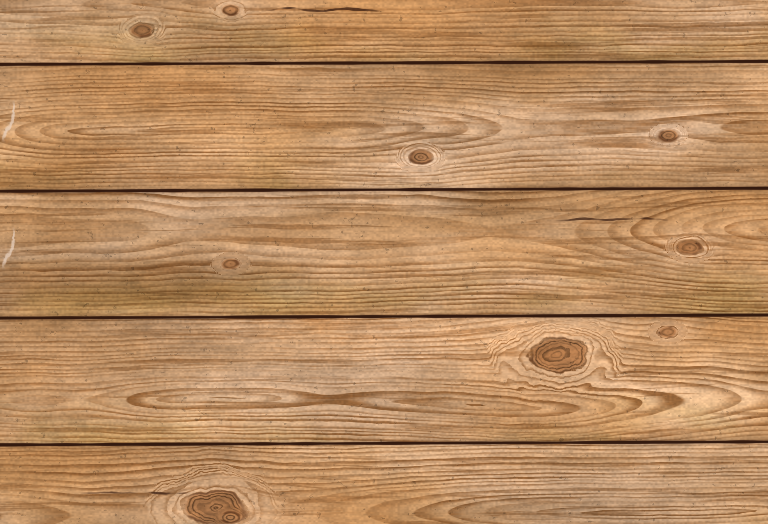
Write a Shadertoy shader that draws this texture.

```glsl
#define PITCH 0.242
#define FIRST_GAP 0.151
#define TILT 0.004
#define GAP_HALF 0.0022
#define RING_WIDTH 0.0082
#define LIGHT vec3(0.87, 0.675, 0.48)
#define MID vec3(0.75, 0.55, 0.355)
#define GREY vec3(0.77, 0.61, 0.46)
#define PALE vec3(0.92, 0.77, 0.64)
#define DARK vec3(0.52, 0.33, 0.17)
#define GAP_COLOR vec3(0.20, 0.10, 0.06)

float hash(vec2 p) {
    vec3 q = fract(p.xyx * vec3(0.1031, 0.1030, 0.0973));
    q += dot(q, q.yzx + 33.33);
    return fract((q.x + q.y) * q.z);
}

float noise(vec2 p) {
    vec2 i = floor(p), f = fract(p);
    f = f * f * (3.0 - 2.0 * f);
    return mix(mix(hash(i), hash(i + vec2(1, 0)), f.x),
               mix(hash(i + vec2(0, 1)), hash(i + vec2(1, 1)), f.x), f.y);
}

float fbm(vec2 p) {
    float sum = 0.0, amp = 0.5;
    for (int i = 0; i < 4; i++) {
        sum += amp * noise(p);
        p = p * 2.03 + 17.0;
        amp *= 0.5;
    }
    return sum / 0.9375;
}

// Centre (xy) and radius (z) of a knot, relative to the lower edge of its board
vec3 knotOf(float board, int n, float width) {
    if (n == 0)
        return vec3(width * (0.54 + 0.37 * sin(1.3 * board - 0.78)),
                    PITCH * (0.45 + 0.24 * sin(1.3 * board + 0.2)),
                    0.018 + 0.030 * step(board, 1.5));
    return vec3(width * (0.30 + 0.57 * mod(board, 2.0)),
                PITCH * (0.42 + 0.45 * step(abs(board - 1.0), 0.5)), 0.014);
}

void mainImage(out vec4 fragColor, in vec2 fragCoord) {
    vec2 p = fragCoord / iResolution.y;
    float width = iResolution.x / iResolution.y;
    float px = 1.0 / iResolution.y;

    // Board index and position within the board
    float h = p.y - FIRST_GAP - TILT * p.x + PITCH;
    float board = floor(h / PITCH);
    vec2 b = vec2(p.x, h - board * PITCH);
    float v = b.y / PITCH;
    vec2 seed = vec2(board * 19.7, board * 7.3);

    // Knots push the grain aside and carry their own rings
    float grainY = b.y, nearKnot = 0.0, core = 0.0, rim = 0.0, halo = 0.0, knotR = 0.0;
    for (int n = 0; n < 2; n++) {
        vec3 knot = knotOf(board, n, width);
        float R = knot.z;
        vec2 d = (b - knot.xy) * vec2(0.62, 1.0);
        float r = length(d) + R * 0.4 * (fbm(b * 30.0 + seed) - 0.5);
        grainY -= d.y * R * R / (r * r + R * R);
        float w = 1.0 - smoothstep(0.9 * R, 1.7 * R, r);
        knotR = mix(knotR, r, w);
        nearKnot = max(nearKnot, w);
        core = max(core, 1.0 - smoothstep(0.6 * R, 0.7 * R + 2.0 * px, r));
        float arc = smoothstep(0.3, 0.65, noise(d / R * 1.6 + seed));
        rim = max(rim, arc * (1.0 - smoothstep(0.0, 0.002 + px, abs(r - 0.7 * R))));
        halo = max(halo, exp(-r * r / (4.0 * R * R)));
    }

    // Growth rings: a lengthwise cut through a wavering trunk
    float pith = PITCH * (0.35 + 0.35 * hash(seed + 3.0));
    float depth = 0.12 * (noise(vec2(b.x * 1.3 + 0.4, 0.5) + seed) - 0.2)
                + 0.014 * noise(vec2(b.x * 7.0, 2.5) + seed);
    float wobble = 0.012 * (fbm(vec2(b.x * 2.5, b.y * 9.0) + seed) - 0.5)
                 + 0.004 * (fbm(vec2(b.x * 18.0, b.y * 60.0) + seed) - 0.5);
    float lineY = grainY + wobble;
    float rings = length(vec2(lineY - pith, depth)) / RING_WIDTH;
    rings = mix(rings, knotR / (0.8 * RING_WIDTH), nearKnot);
    rings += 0.8 * noise(vec2(rings * 0.6, board));

    // Each ring darkens slowly, then ends sharply; its strength is its own
    float spread = fwidth(rings);
    float phase = fract(rings);
    float drop = clamp(spread, 0.08, 0.4);
    float late = smoothstep(0.25, 1.0 - drop, phase) * (1.0 - smoothstep(1.0 - drop, 1.0, phase));
    late *= 0.55 + 0.9 * hash(vec2(floor(rings), board + 0.5));
    late = mix(late, 0.35, smoothstep(0.45, 0.9, spread));

    // Base tone, weathering and fibres
    float patches = fbm(b * vec2(2.4, 9.0) + seed + 40.0);
    float streak = fbm(vec2(b.x * 5.0, lineY * 130.0) + seed);
    float fibre = noise(b * vec2(34.0, 330.0) + seed);
    float grit = noise(b * vec2(230.0, 310.0) + seed);
    float mottle = fbm(b * vec2(30.0, 65.0) + seed);
    vec3 col = mix(MID, LIGHT, smoothstep(0.3, 0.7, patches));
    float weathered = smoothstep(0.35, 0.65, fbm(b * vec2(3.0, 5.0) + seed + 80.0));
    col = mix(col, GREY, weathered * (0.55 + 0.35 * step(abs(board - 1.0), 0.5)));
    col = mix(col, PALE, 0.6 * halo + 0.5 * smoothstep(0.52, 0.75, patches));
    float strength = 0.15 + 0.6 * noise(b * vec2(5.0, 20.0) + seed + 9.0) + 0.4 * (fibre - 0.5);
    col = mix(col, DARK, clamp(late * strength, 0.0, 0.85));
    col = mix(col, DARK, 0.5 * smoothstep(0.58, 0.8, streak));

    // Fine grain, and broad light and dark zones
    col *= 0.82 + 0.08 * fibre + 0.14 * grit + 0.18 * mottle;
    float zones = fbm(b * vec2(1.8, 6.5) + seed + 120.0);
    col *= 0.98 + 0.42 * (zones - 0.5);
    col *= 0.97 + 0.06 * hash(seed + 5.0);

    // Faint olive tinge along the lower edges
    float moss = smoothstep(0.45, 0.8, fbm(b * vec2(4.0, 9.0) + seed + 60.0));
    col = mix(col, col * vec3(0.93, 0.95, 0.86), moss * (1.0 - smoothstep(0.1, 0.5, v)));

    // Knot cores
    col = mix(col, vec3(0.66, 0.43, 0.25) * (0.75 + 0.35 * mottle + 0.1 * grit - 0.3 * late), 0.8 * core);
    col = mix(col, vec3(0.34, 0.19, 0.10), 0.65 * rim);

    // Dark specks
    float speck = smoothstep(0.74, 0.86, fbm(b * vec2(105.0, 120.0) + seed + 30.0));
    col *= 1.0 - 0.2 * speck;

    // Drying cracks on every second board
    float along = abs(b.x - width * fract(0.18 + 0.31 * board));
    float crackY = PITCH * (0.62 + 0.2 * sin(1.2 * board)) + 0.014 * (fbm(b.xx * 9.0 + seed) - 0.5);
    float thick = 0.0020 * noise(b.xx * 30.0 + seed) * (1.0 - smoothstep(0.06, 0.13, along));
    float crack = (1.0 - smoothstep(thick, thick + px, abs(b.y - crackY))) * smoothstep(0.0, 0.001, thick);
    col = mix(col, GAP_COLOR, 0.7 * crack * (1.0 - mod(board, 2.0)));

    // Pale scuffs near the left side
    float scuff = abs(b.x - 0.018 - 0.07 * (v - 0.55) - 0.02 * (fbm(b * 45.0) - 0.5));
    scuff = (1.0 - smoothstep(0.001, 0.005, scuff)) * (1.0 - smoothstep(0.1, 0.18, abs(v - 0.55)));
    col = mix(col, vec3(0.92, 0.83, 0.76), 0.7 * scuff * step(abs(board - 2.5), 0.6));

    // Rounded edges and gaps between boards
    float edge = min(b.y, PITCH - b.y);
    col *= 1.0 - 0.16 * exp(-max(edge - GAP_HALF, 0.0) / 0.004);
    float gapHalf = GAP_HALF + 0.0012 * (noise(vec2(p.x * 24.0, floor(h / PITCH + 0.5))) - 0.5);
    col = mix(GAP_COLOR, col, smoothstep(gapHalf - 0.5 * px, gapHalf + px, edge));
    fragColor = vec4(clamp(col, 0.0, 1.0), 1.0);
}
```
